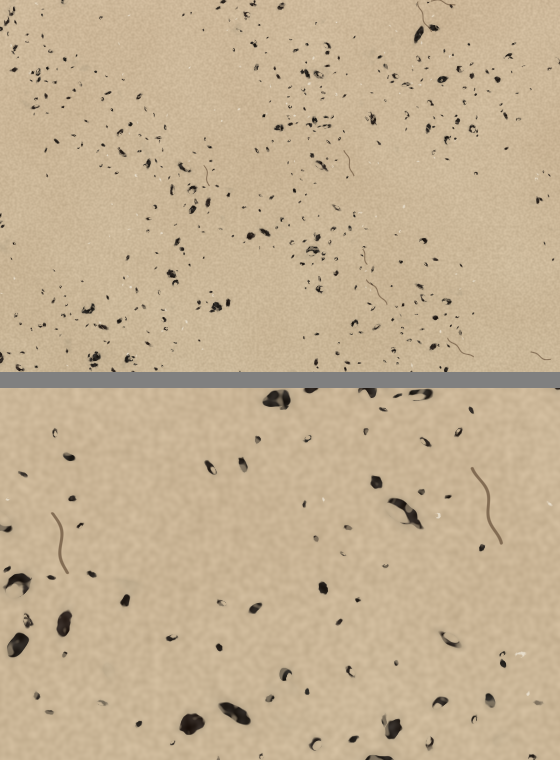
Top: the whole. Bottom: its middle third, enlarged.
Give the GLSL for this texture, as a WebGL 1 fragment shader.

```glsl
precision highp float;
// Beach sand seen from above, strewn with half-buried black fragments, shell bits and twigs.
uniform vec2 u_resolution;

vec3 hash3(vec2 p) {
  vec3 q = fract(p.xyx * vec3(0.1031, 0.1030, 0.0973));
  q += dot(q, q.yxz + 33.33);
  return fract((q.xxy + q.yzz) * q.zyx);
}

mat2 turn(float a) {
  return mat2(cos(a), sin(a), -sin(a), cos(a));
}

float slope(vec2 corner, vec2 offset) {
  float a = 6.2832 * hash3(corner).x;
  return dot(vec2(cos(a), sin(a)), offset);
}

// Gradient noise, roughly -0.7 to 0.7
float noise(vec2 p) {
  vec2 i = floor(p), f = p - i;
  vec2 u = f * f * f * (f * (f * 6.0 - 15.0) + 10.0);
  vec2 e = vec2(1.0, 0.0);
  return mix(mix(slope(i, f), slope(i + e.xy, f - e.xy), u.x),
             mix(slope(i + e.yx, f - e.yx), slope(i + e.xx, f - e.xx), u.x), u.y);
}

// Clustered, ragged fragments: x is their coverage, y the damp stain around them
vec2 scatter(vec2 p, float cells, float chance, float size, float seed) {
  float edge = 0.8 / u_resolution.y;
  float rough = size * (0.4 * noise(p / size + seed) + 0.25 * noise(p * 2.3 / size));
  vec2 home = floor(p * cells), result = vec2(0.0);
  for (int y = -1; y <= 1; y++) {
    for (int x = -1; x <= 1; x++) {
      vec2 cell = home + vec2(float(x), float(y));
      vec3 place = hash3(cell + seed), form = hash3(cell + seed + 71.0);
      vec2 center = (cell + place.xy) / cells;
      float cluster = smoothstep(-0.25, 0.35, noise(center * 3.0 + 4.3));
      if (place.z < chance * cluster) {
        float radius = size * mix(0.4, 1.0, form.x * form.x);
        float stretch = mix(1.1, 2.3, form.z);
        vec2 q = turn(form.y * 6.2832) * (p - center);
        q.y *= stretch;
        float d = length(q) - radius + rough * 0.8;
        // Sand lapping over one side leaves a crescent
        if (fract(place.x * 17.0) < 0.4) {
          d = max(d, radius * 0.75 - length(q - radius * vec2(0.4, 0.6)) + rough);
        }
        float cover = 1.0 - smoothstep(-edge * stretch, edge * stretch, d);
        result = max(result, vec2(cover, exp(-3.0 * max(d, 0.0) / radius)));
      }
    }
  }
  return result;
}

// A few thin bent twigs
float twigs(vec2 p, float aspect) {
  float cover = 0.0, edge = 0.8 / u_resolution.y;
  for (int i = 0; i < 8; i++) {
    vec3 place = hash3(vec2(float(i) * 7.0 + 3.0, 19.0));
    vec2 q = turn(place.z * 6.2832) * (p - place.xy * vec2(aspect, 1.0));
    float reach = mix(0.018, 0.045, fract(place.z * 13.0));
    q.y += 9.0 * (place.x - 0.5) * q.x * q.x + 0.003 * sin(q.x * 130.0);
    float d = length(vec2(max(abs(q.x) - reach, 0.0), q.y)) - 0.0014;
    cover = max(cover, 1.0 - smoothstep(-edge, edge, d));
  }
  return cover;
}

void main() {
  vec2 p = gl_FragCoord.xy / u_resolution.y;
  float aspect = u_resolution.x / u_resolution.y;

  // Sand: broad tint, slanted wind ripples and fine grain
  float broad = noise(p * 2.6 + 8.0) + 0.5 * noise(p * 9.0);
  float ripple = noise(turn(0.6) * p * vec2(1.0) * 38.0) + noise(turn(0.6) * p * 80.0);
  float grain = noise(p * 155.0) + 0.6 * noise(p * 83.0 + 5.0);
  vec3 color = vec3(0.798, 0.717, 0.595);
  color += 0.028 * broad * vec3(0.8, 1.0, 1.1) + 0.012 * ripple + 0.045 * grain;
  color += (p.y - 0.5) * vec3(0.010, 0.002, 0.004);

  // Faint stains of deeply buried pieces
  float buried = scatter(p, 9.0, 0.55, 0.022, 211.0).y;
  color = mix(color, vec3(0.62, 0.57, 0.47), 0.28 * buried * smoothstep(-0.3, 0.4, noise(p * 40.0)));

  // Black fragments in three sizes
  vec2 large = scatter(p, 7.5, 0.62, 0.024, 11.0);
  vec2 medium = scatter(p, 15.0, 0.8, 0.0135, 47.0);
  vec2 small = scatter(p, 28.0, 0.65, 0.0062, 93.0);
  vec2 debris = max(large, max(medium, small));
  color = mix(color, vec3(0.58, 0.53, 0.44), 0.38 * debris.y);
  float dusting = smoothstep(0.08, 0.32, noise(p * 95.0 + 2.0));
  vec3 coal = vec3(0.155, 0.130, 0.110) + 0.13 * noise(p * 120.0) + 0.04 * noise(p * 14.0) * vec3(1.0, 0.2, 0.0);
  color = mix(color, coal, debris.x * (1.0 - 0.6 * dusting));

  // Twigs and pale shell bits
  color = mix(color, vec3(0.42, 0.33, 0.24), 0.75 * twigs(p, aspect));
  float shell = scatter(p + 5.0, 36.0, 0.10, 0.0045, 151.0).x;
  color = mix(color, vec3(0.93, 0.90, 0.84), 0.8 * shell);

  gl_FragColor = vec4(clamp(color, 0.0, 1.0), 1.0);
}
```
